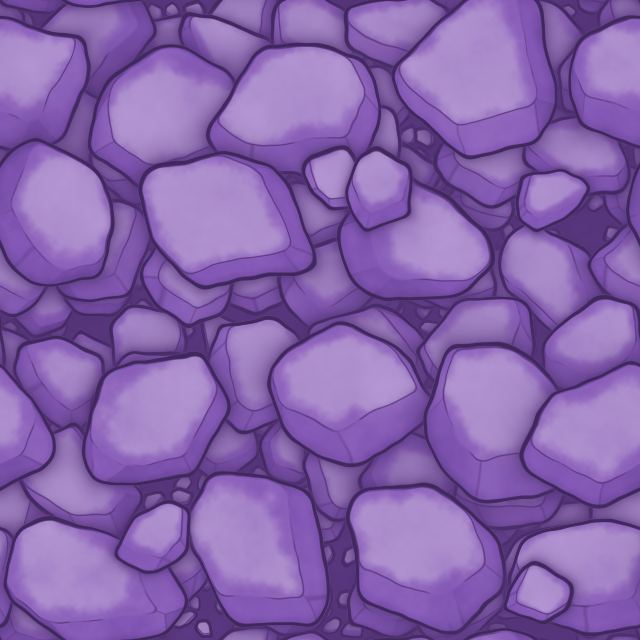
Reproduce this texture procedurally as a Shadertoy shader.

```glsl
// A tiling bed of hand-inked purple stones, painted from small to large.
// Each stone is a rounded polygon of planes with an inset, lighter top face;
// wrapped grids scatter the stones and wrapped noise gives the brushwork.

const float TAU = 6.2831853;
const int SIDES = 8;

const vec3 INK   = vec3(0.24, 0.15, 0.35);
const vec3 GAP   = vec3(0.33, 0.20, 0.47);
const vec3 SHADE = vec3(0.42, 0.27, 0.60);
const vec3 SIDE  = vec3(0.51, 0.34, 0.71);
const vec3 MID   = vec3(0.58, 0.42, 0.75);
const vec3 LIGHT = vec3(0.67, 0.55, 0.80);
const vec3 GLOW  = vec3(0.73, 0.62, 0.85);

vec3 hash3(vec3 p) {
    p = fract(p * vec3(0.1031, 0.1030, 0.0973));
    p += dot(p, p.yxz + 33.33);
    return fract((p.xxy + p.yxx) * p.zyx);
}

// Value noise with n cells across the canvas, wrapping at its edges
float noise(vec2 p, float n, float seed) {
    vec2 cell = floor(p * n), f = fract(p * n);
    f = f * f * (3.0 - 2.0 * f);
    vec2 a = mod(cell, n), b = mod(cell + 1.0, n);
    return mix(mix(hash3(vec3(a, seed)).x, hash3(vec3(b.x, a.y, seed)).x, f.x),
               mix(hash3(vec3(a.x, b.y, seed)).x, hash3(vec3(b, seed)).x, f.x), f.y);
}

float fbm(vec2 p, float n, float seed) {
    float sum = 0.0, weight = 0.5;
    for (int i = 0; i < 5; i++) {
        sum += weight * noise(p, n, seed + float(i));
        n *= 2.0;
        weight *= 0.6;
    }
    return sum / 1.153;
}

float smoothMax(float a, float b, float k) {
    float h = max(k - abs(a - b), 0.0) / k;
    return max(a, b) + 0.25 * h * h * k;
}

vec2 direction(float angle) { return vec2(cos(angle), sin(angle)); }

float stroke(float d, float halfWidth, float px) {
    return 1.0 - smoothstep(halfWidth - px, halfWidth + px, abs(d));
}

// Tone 0 is ink, tone 6 the brightest highlight
vec3 ramp(float tone) {
    vec3 c = mix(INK, GAP, clamp(tone, 0.0, 1.0));
    c = mix(c, SHADE, clamp(tone - 1.0, 0.0, 1.0));
    c = mix(c, SIDE, clamp(tone - 2.0, 0.0, 1.0));
    c = mix(c, MID, clamp(tone - 3.0, 0.0, 1.0));
    c = mix(c, LIGHT, clamp(tone - 4.0, 0.0, 1.0));
    return mix(c, GLOW, clamp(tone - 5.0, 0.0, 1.0));
}

void drawStone(inout vec3 col, vec2 p, vec2 radii, vec3 rnd, float grain, float px) {
    float size = min(radii.x, radii.y);
    float tilt = (rnd.z - 0.5) * 2.0;
    vec2 lean = direction(-0.25 * TAU + (rnd.x - 0.5) * 2.2);
    float outer = -9.0, face = -9.0, first = -99.0, second = -99.0, facet = 0.0;

    // Planes of the outline, of the top face and of the bevel between them
    for (int k = 0; k < SIDES; k++) {
        vec3 h = hash3(rnd * 97.0 + float(k) * 13.0);
        float angle = (float(k) + 0.7 * h.x) * TAU / float(SIDES);
        vec2 dir = direction(angle);
        float reach = length(radii * direction(angle - tilt)) * (0.82 + 0.26 * h.y);
        float plane = dot(p, dir) - reach;
        float inset = size * (0.06 + 0.42 * smoothstep(-0.4, 0.9, dot(dir, lean)) * (0.6 + 0.6 * h.z));
        outer = smoothMax(outer, plane, size * 0.16);
        face = smoothMax(face, plane + inset, size * 0.12);
        float slope = plane / inset;
        if (slope > first) { second = first; first = slope; facet = h.z; }
        else second = max(second, slope);
    }

    // Soft shadow cast on the stones below
    col = mix(col, GAP, 0.62 * exp(-max(outer, 0.0) / (0.16 * size)));

    // Painted bevel and feathered top face
    float bevelTone = 2.75 + 0.8 * facet + 1.8 * (grain - 0.5);
    bevelTone -= 0.7 * smoothstep(-0.2 * size, 0.0, outer);
    float feather = smoothstep(-0.02, 0.26, -face / size + 0.5 * (grain - 0.5));
    float faceTone = mix(3.7, 5.1, feather) + 1.5 * (grain - 0.5);
    vec3 paint = ramp(mix(faceTone, bevelTone, smoothstep(-0.03, 0.03, face / size)));

    // Thin broken inner lines and a heavy outline
    float thin = min(0.0011, size * 0.05);
    float broken = smoothstep(0.3, 0.5, grain);
    float crease = stroke((first - second) * size * 0.3, thin, px) * step(0.0, face);
    paint = mix(paint, GAP, 0.8 * broken * stroke(face, thin, px));
    paint = mix(paint, GAP, 0.4 * broken * crease);
    float bold = min(0.0027, size * 0.16) * (0.7 + 0.6 * grain);
    paint = mix(paint, INK, 0.95 * stroke(outer + bold, bold, px));
    col = mix(col, paint, smoothstep(px, -px, outer));
}

// One wrapped grid of stones; n is even so the staggered rows also wrap
void drawLayer(inout vec3 col, vec2 p, float n, float radius, float keep, float seed, float grain, float px) {
    for (int j = 1; j >= -1; j--) {
        float row = floor(p.y * n) + float(j);
        float shift = 0.5 * mod(row, 2.0);
        for (int i = -1; i <= 1; i++) {
            vec2 cell = vec2(floor(p.x * n - shift) + float(i), row);
            vec3 rnd = hash3(vec3(mod(cell, n), seed));
            vec3 form = hash3(vec3(mod(cell, n), seed + 41.0));
            vec2 center = (cell + vec2(shift, 0.0) + 0.5 + 0.5 * (rnd.xy - 0.5)) / n;
            vec2 radii = radius * vec2(0.92 + 0.4 * form.x, 0.74 + 0.28 * form.y);
            if (rnd.z < keep && length(p - center) < radius * 2.2)
                drawStone(col, p - center, radii, form, grain, px);
        }
    }
}

void mainImage(out vec4 fragColor, in vec2 fragCoord) {
    vec2 uv = fragCoord / iResolution.xy;
    float px = 0.8 / iResolution.y;
    float grain = fbm(uv, 10.0, 3.0);

    // Hand-drawn wobble
    vec2 wobble = vec2(noise(uv, 14.0, 11.0), noise(uv, 14.0, 12.0)) - 0.5;
    vec2 tremor = vec2(noise(uv, 48.0, 13.0), noise(uv, 48.0, 14.0)) - 0.5;
    vec2 p = uv + 0.016 * wobble + 0.003 * tremor;

    // Pebbles in the gaps, then ever larger stones, then a few small ones on top
    vec3 col = ramp(0.8 + grain);
    drawLayer(col, p, 26.0, 0.017, 0.85, 5.0, grain, px);
    drawLayer(col, p, 8.0, 0.060, 0.75, 17.0, grain, px);
    drawLayer(col, p, 6.0, 0.084, 0.85, 29.0, grain, px);
    drawLayer(col, p, 4.0, 0.116, 0.92, 37.0, grain, px);
    drawLayer(col, p, 8.0, 0.058, 0.13, 53.0, grain, px);
    fragColor = vec4(col, 1.0);
}
```
